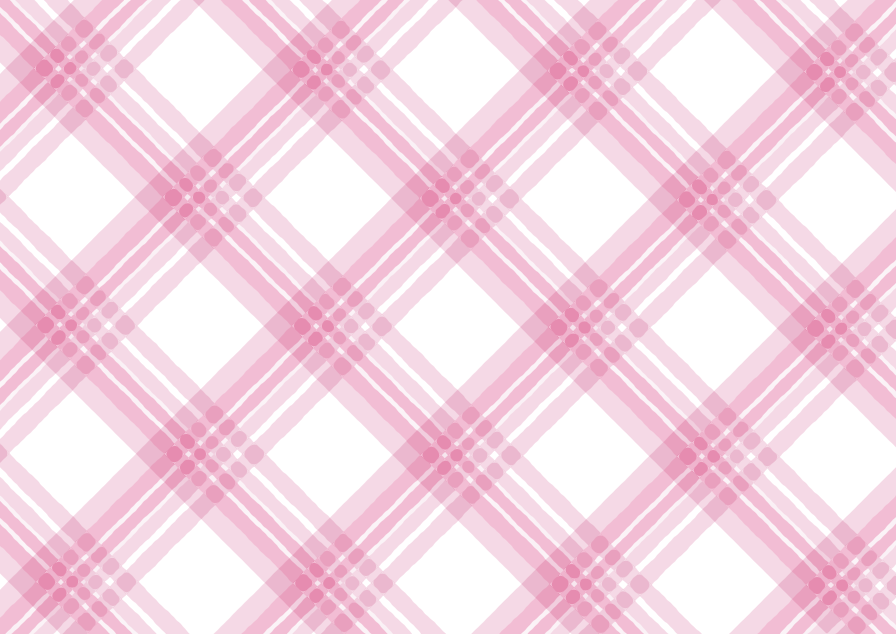
This pattern is drawn by a WebGL 2 fragment shader. Its source:

```glsl
#version 300 es
precision highp float;
// Diagonal pink plaid: brushed translucent stripes with rounded overlaps on white.

#define REPEATS_A 3.475     // falling-offset bands per canvas width
#define REPEATS_B 3.507     // rising-offset bands per canvas width
#define PHASE_A 0.172
#define PHASE_B 0.763
#define DOT_RADIUS 0.031    // corner rounding where stripes cross
#define WOBBLE 0.0016       // unevenness of the brushed edges
#define WHITE vec3(1.0)
#define FAINT vec3(0.98, 0.94, 0.96)
#define PALE vec3(0.96, 0.85, 0.90)
#define ROSE vec3(0.95, 0.74, 0.83)

uniform vec2 u_resolution;
out vec4 outColor;

// Stripes of one band: start, end, depth of colour, rounding.
const int STRIPES = 5;
const vec4 stripes[STRIPES] = vec4[STRIPES](
    vec4(0.000, 0.150, 0.0, 0.0),
    vec4(0.109, 0.193, 1.0, 1.0),
    vec4(0.218, 0.283, 1.0, 1.0),
    vec4(0.304, 0.378, 0.0, 1.0),
    vec4(0.414, 0.508, 0.0, 1.0));

struct Band {
    vec3 tint;
    float edge;      // signed distance to the edge of the current stripe
    float rounding;
};

float cover(float d, float aa) {
    return clamp(0.5 - d / aa, 0.0, 1.0);
}

// Layered sines stand in for the hand-drawn edge.
float wobble(float s, float seed) {
    return sin(s * 23.0 + seed) + 0.6 * sin(s * 61.0 + seed * 2.3)
         + 0.4 * sin(s * 137.0 + seed * 4.1);
}

float spanDistance(float t, float start, float end) {
    return abs(t - 0.5 * (start + end)) - 0.5 * (end - start);
}

// across selects the stripe; along runs down its length.
Band paintBand(float across, float along, float aa) {
    float t = fract(across + 0.25) - 0.25;
    float id = floor(across + 0.25);
    Band band = Band(WHITE, 1.0, 0.0);

    // Faint wash below the narrow gaps, fading in places.
    float wash = 0.8 + 0.1 * wobble(along * 0.4, id * 5.3);
    band.tint = mix(WHITE, FAINT, wash * cover(spanDistance(t, 0.12, 0.33), aa));

    for (int i = 0; i < STRIPES; i++) {
        vec4 stripe = stripes[i];
        float seed = id * 7.1 + float(i) * 2.7;
        float rough = WOBBLE * (0.3 + 0.7 * stripe.w);
        float d = spanDistance(t, stripe.x, stripe.y) + rough * wobble(along, seed);
        band.tint = mix(band.tint, mix(PALE, ROSE, stripe.z), cover(d, aa));
        if (d < 0.0 || d < band.edge) {
            band.edge = d;
            band.rounding = stripe.w;
        }
    }
    return band;
}

void main() {
    vec2 p = gl_FragCoord.xy / u_resolution.x;
    float a = (p.x - p.y) * REPEATS_A + PHASE_A;
    float b = (p.x + p.y) * REPEATS_B + PHASE_B;
    float aa = 1.5 * REPEATS_A / u_resolution.x;

    Band bandA = paintBand(a, b, aa);
    Band bandB = paintBand(b, a, aa);
    vec3 color = bandA.tint * bandB.tint;

    // Lighten the corners of each overlap so it reads as a soft dot.
    vec2 edges = vec2(bandA.edge, bandB.edge);
    float radius = DOT_RADIUS * bandA.rounding * bandB.rounding;
    vec2 q = edges + radius;
    float dotDistance = min(max(q.x, q.y), 0.0) + length(max(q, 0.0)) - radius;
    float corner = cover(max(edges.x, edges.y), aa) - cover(dotDistance, aa);
    color = mix(color, min(bandA.tint, bandB.tint), max(corner, 0.0));

    outColor = vec4(color, 1.0);
}
```
